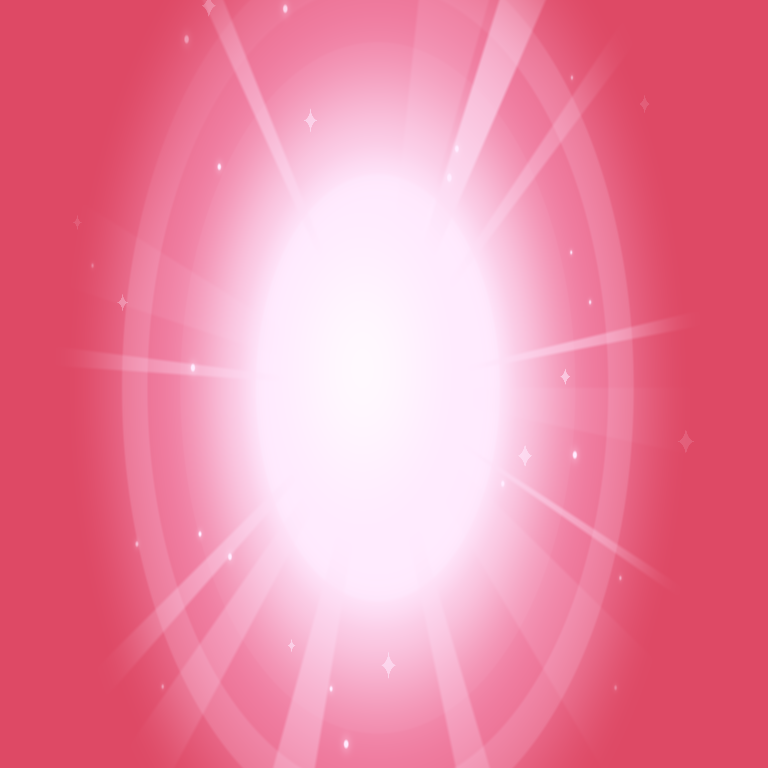
Reproduce this background procedurally as a Shadertoy shader.

```glsl
// A tall white glow bursts out of a rose backdrop, with light rays,
// faint elliptical rings and small sparkles. Everything is shaded by the
// radius in a stretched space, where the ellipses become circles.

#define CENTER vec2(0.492, 0.495)
#define STRETCH vec2(1.75, 1.0)
#define ROSE vec3(0.87, 0.285, 0.395)
#define PINK vec3(0.94, 0.49, 0.63)
#define BLUSH vec3(0.99, 0.84, 0.935)
#define CORE vec3(1.0, 0.925, 1.0)
#define HEART vec3(1.0, 0.985, 1.0)
#define RAY_COUNT 14
#define SPARKLE_COUNT 40
#define TAU 6.28318

float hash(float n) {
    return fract(sin(n * 127.1 + 31.7) * 43758.5453);
}

// One inside the edge, zero outside.
float inside(float d, float edge, float soft) {
    return 1.0 - smoothstep(edge - soft, edge + soft, d);
}

float ring(float r, float inner, float outer, float soft) {
    return inside(r, outer, soft) - inside(r, inner, soft);
}

// Radial gradient, from the backdrop to the heart of the light.
vec3 glow(float r, float heartR) {
    vec3 col = mix(ROSE, PINK, 1.0 - smoothstep(0.46, 0.72, r));
    col = mix(col, BLUSH, 1.0 - smoothstep(0.27, 0.50, r));
    col = mix(col, CORE, 1.0 - smoothstep(0.24, 0.325, r));
    return mix(col, HEART, 1.0 - smoothstep(0.0, 0.24, heartR));
}

// Wedges of light: angle in degrees, half width in degrees, strength.
float rays(vec2 p, float r, float px) {
    vec3 wedges[RAY_COUNT] = vec3[RAY_COUNT](
        vec3(113.0, 1.3, 0.42), vec3(69.6, 3.0, 0.62),
        vec3(54.8, 1.5, 0.32), vec3(12.2, 1.3, 0.50),
        vec3(-34.0, 0.8, 0.45), vec3(-76.0, 2.4, 0.32),
        vec3(-102.4, 3.0, 0.38), vec3(-121.5, 3.3, 0.28),
        vec3(-133.2, 1.9, 0.40), vec3(174.4, 1.7, 0.36),
        vec3(79.0, 5.0, 0.15), vec3(-52.0, 7.5, 0.14),
        vec3(155.0, 7.0, 0.09), vec3(-6.0, 6.0, 0.08));
    float angle = atan(p.y, p.x);
    float dist = length(p);
    float light = 0.0;
    for (int i = 0; i < RAY_COUNT; i++) {
        vec3 w = wedges[i];
        float turn = abs(mod(angle - radians(w.x) + 0.5 * TAU, TAU) - 0.5 * TAU);
        float beam = inside(turn * dist, radians(w.y) * dist, px + 0.0015);
        light = max(light, beam * w.z);
    }
    return light * smoothstep(0.2, 0.3, r) * (1.0 - smoothstep(0.42, 0.76, r));
}

// Dots and four-pointed stars scattered around the core.
float sparkles(vec2 q, float px) {
    float light = 0.0;
    for (int i = 0; i < SPARKLE_COUNT; i++) {
        float n = float(i);
        float turn = n * 2.39996 + 0.6 * hash(n);
        float orbit = mix(0.31, 0.74, hash(n + 50.0));
        vec2 d = abs(q - orbit * vec2(cos(turn), sin(turn)));
        float fade = 1.0 - 0.8 * smoothstep(0.42, 0.75, orbit);
        float shape;
        if (i % 3 == 0) {
            float size = mix(0.009, 0.021, hash(n + 90.0));
            vec2 arm = pow(d, vec2(0.62));
            shape = 0.55 * inside(pow(arm.x + arm.y, 1.0 / 0.62), size, px);
        } else {
            float size = mix(0.002, 0.006, hash(n + 130.0));
            float dist = length(d);
            shape = 0.8 * inside(dist, size, px + 0.001);
            shape += 0.25 * exp(-dist * dist / (size * size * 5.0));
        }
        light = max(light, shape * fade);
    }
    return light;
}

void mainImage(out vec4 fragColor, in vec2 fragCoord) {
    vec2 p = fragCoord / iResolution.xy - CENTER;
    vec2 q = p * STRETCH;
    float r = length(q);
    float px = 1.0 / min(iResolution.x, iResolution.y);

    vec3 col = glow(r, length(q - vec2(-0.035, 0.025)));

    // Faint disc and the two rings around the core.
    col = mix(col, BLUSH, 0.06 * inside(r, 0.45, px + 0.001));
    float outerFade = 1.0 - 0.65 * smoothstep(0.25, 0.5, p.y - 0.5 * p.x);
    col = mix(col, BLUSH, 0.17 * outerFade * ring(r, 0.525, 0.583, px + 0.002));
    col = mix(col, CORE, 0.4 * ring(r, 0.252, 0.278, px + 0.002));

    // Rays and sparkles.
    col = mix(col, mix(BLUSH, CORE, 0.4), rays(p, r, px));
    col = mix(col, CORE, min(sparkles(q, px), 1.0));

    fragColor = vec4(col, 1.0);
}
```
